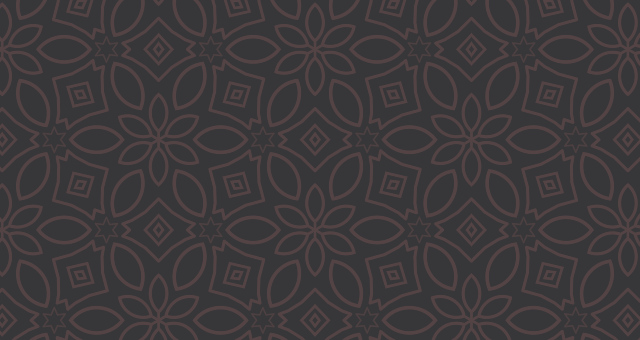
Give the GLSL for this pattern, as a WebGL 1 fragment shader.

```glsl
precision highp float;
// Line ornament of six-petalled flowers, leaves, diamonds and stars on a hexagonal lattice.

uniform vec2 u_resolution;

const float PI = 3.14159265;
const float FLOWERS_ACROSS = 3.543; // canvas width in flower spacings
const vec2 FLOWER_ORIGIN = vec2(1.744, 0.609);
const vec3 GROUND = vec3(0.215, 0.211, 0.222);
const vec3 LINE = vec3(0.326, 0.264, 0.268);

// Offset from the nearest flower centre; neighbours are one unit apart.
vec2 flowerOffset(vec2 p) {
  vec2 period = vec2(sqrt(3.0), 1.0);
  vec2 a = mod(p + 0.5 * period, period) - 0.5 * period;
  vec2 b = mod(p, period) - 0.5 * period;
  return dot(a, a) < dot(b, b) ? a : b;
}

// Mirrors the plane into one wedge, with x pointing along a petal.
vec2 foldWedge(vec2 p) {
  float sector = PI / 3.0;
  float angle = abs(mod(atan(p.y, p.x), sector) - 0.5 * sector);
  return length(p) * vec2(cos(angle), sin(angle));
}

vec2 rotate(vec2 p, float angle) {
  float c = cos(angle);
  float s = sin(angle);
  return vec2(c * p.x + s * p.y, c * p.y - s * p.x);
}

float segmentDistance(vec2 p, vec2 a, vec2 b) {
  vec2 ab = b - a;
  return length(p - a - ab * clamp(dot(p - a, ab) / dot(ab, ab), 0.0, 1.0));
}

// Two circular arcs meeting in points on the x axis.
float leafDistance(vec2 p, float halfLength, float halfWidth) {
  float radius = (halfLength * halfLength + halfWidth * halfWidth) / (2.0 * halfWidth);
  return length(vec2(p.x, abs(p.y) + radius - halfWidth)) - radius;
}

float diamondDistance(vec2 p, vec2 halfSize) {
  vec2 q = abs(p) / halfSize;
  return (q.x + q.y - 1.0) * halfSize.x * halfSize.y / length(halfSize);
}

float stroke(float dist, float halfWidth, float pixel) {
  return 1.0 - smoothstep(-0.6 * pixel, 0.6 * pixel, abs(dist) - halfWidth);
}

// Frame around each diamond, with a notch facing the star.
float frameDistance(vec2 p) {
  vec2 corner = vec2(0.328, 0.0);
  vec2 bend = vec2(0.401, 0.074);
  vec2 shoulder = vec2(0.447, 0.148);
  vec2 spike = vec2(0.466, 0.198);
  vec2 notch = vec2(0.5, 0.160);
  float d = min(segmentDistance(p, corner, bend), segmentDistance(p, bend, shoulder));
  d = min(d, segmentDistance(p, shoulder, spike));
  return min(d, segmentDistance(p, spike, notch));
}

float starDistance(vec2 p, float radius) {
  vec2 q = foldWedge(rotate(p, -PI / 6.0));
  vec2 valley = 0.5 * radius * vec2(cos(PI / 6.0), sin(PI / 6.0));
  return segmentDistance(q, vec2(radius, 0.0), valley);
}

float ornament(vec2 p, float pixel) {
  vec2 w = foldWedge(flowerOffset(p));

  // Flower and the ring of leaves
  float ink = stroke(leafDistance(w - vec2(0.148, 0.0), 0.101, 0.046), 0.0088, pixel);
  ink = max(ink, stroke(segmentDistance(w, vec2(0.0), vec2(0.05, 0.0)), 0.0075, pixel));
  vec2 leaf = rotate(w, PI / 6.0) - vec2(0.343, 0.0);
  ink = max(ink, stroke(leafDistance(leaf, 0.143, 0.070), 0.0100, pixel));

  // Nested diamonds in their frame
  vec2 diamond = w - vec2(0.5, 0.0);
  ink = max(ink, stroke(frameDistance(w), 0.0085, pixel));
  ink = max(ink, stroke(diamondDistance(diamond, vec2(0.080, 0.075)), 0.0078, pixel));
  ink = max(ink, stroke(diamondDistance(diamond, vec2(0.032, 0.024)), 0.0075, pixel));

  // Faint star where three flowers meet
  vec2 star = w - vec2(0.5, 0.5 / sqrt(3.0));
  return max(ink, 0.75 * stroke(starDistance(star, 0.070), 0.0045, pixel));
}

void main() {
  float pixel = FLOWERS_ACROSS / u_resolution.x;
  vec2 p = gl_FragCoord.xy * pixel - FLOWER_ORIGIN;
  gl_FragColor = vec4(mix(GROUND, LINE, ornament(p, pixel)), 1.0);
}
```
